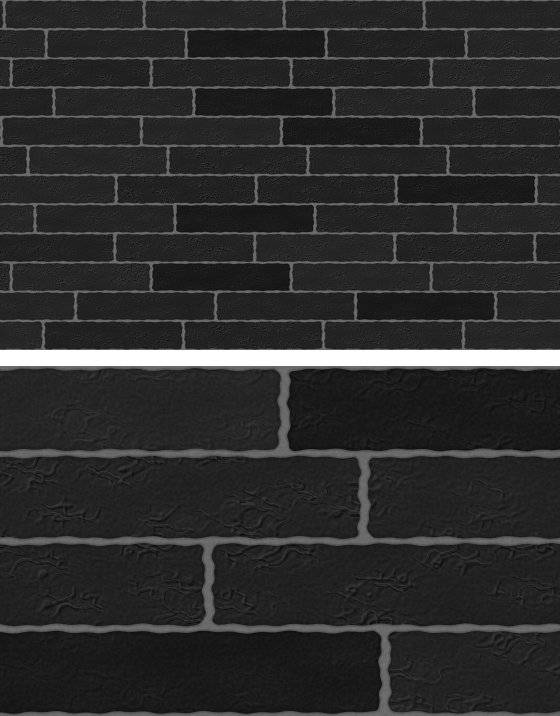
Top: the whole. Bottom: its middle third, enlarged.
This texture is drawn by a WebGL 2 fragment shader. Its source:

```glsl
#version 300 es
precision highp float;
// Charcoal brick wall: 12 courses of 4 long bricks with irregular shifts and thin grey mortar.
// Each brick is a wobbly rounded box; its cracked, pitted face is embossed cellular noise.
// All noise wraps over the canvas, so the wall tiles in both directions.
uniform vec2 u_resolution;
out vec4 fragColor;

const float TAU = 6.28319;
// Horizontal shift of each course, in bricks, from the top down
const float SHIFT[12] = float[12](0.03, 0.33, 0.08, 0.385, 0.01, 0.2, 0.83, 0.25, 0.82, 0.08, 0.54, 0.31);
// Which brick of the course is fired darkest (-1: none)
const float DARKEST[12] = float[12](-1., 1., -1., 1., 2., -1., 2., 1., -1., 1., 2., -1.);

vec2 hash2(vec2 p) {
  return fract(sin(vec2(dot(p, vec2(127.1, 311.7)), dot(p, vec2(269.5, 183.3)))) * 43758.5);
}

// Nearest and second nearest feature distance on a wrapping grid of n cells
vec2 cellular(vec2 uv, vec2 n) {
  vec2 cell = floor(uv * n), f = fract(uv * n);
  vec2 near = vec2(9.0);
  for (int j = -1; j <= 1; j++)
    for (int i = -1; i <= 1; i++) {
      vec2 o = vec2(i, j);
      float d = length(o + hash2(mod(cell + o, n) + n) - f);
      near = d < near.x ? vec2(d, near.x) : vec2(near.x, min(near.y, d));
    }
  return near;
}

// Height of the brick face: bent cracks plus small pits
float relief(vec2 uv, float cracked) {
  vec2 bent = uv + vec2(0.004, 0.005) * sin(TAU * (uv.yx * vec2(31.0, 23.0) + uv * vec2(19.0, 37.0)))
                 + vec2(0.002, 0.003) * sin(TAU * (uv.yx * vec2(83.0, 71.0) - uv * vec2(47.0, 29.0)));
  vec2 crack = cellular(bent, vec2(44.0, 64.0));
  float pit = cellular(bent, vec2(210.0, 170.0)).x;
  return cracked * smoothstep(0.0, 0.16, crack.y - crack.x) + (0.25 + 0.4 * cracked) * pit;
}

// Uneven brick outline, with a phase of its own for each brick
vec2 wobble(vec2 uv, vec2 seed) {
  vec2 phase = seed * TAU;
  return vec2(0.0012, 0.0008) * sin(TAU * uv.yx * vec2(29.0, 21.0) + phase)
       + vec2(0.0007, 0.0006) * sin(TAU * uv.yx * vec2(67.0, 58.0) + phase.yx * 3.0);
}

float roundedBox(vec2 p, vec2 halfSize, float r) {
  vec2 q = abs(p) - halfSize + r;
  return length(max(q, 0.0)) + min(max(q.x, q.y), 0.0) - r;
}

void main() {
  vec2 uv = gl_FragCoord.xy / u_resolution;
  float pixel = 1.0 / u_resolution.y;

  // Courses and bricks; lengths are in canvas heights
  float course = clamp(floor((1.0 - uv.y) * 12.0), 0.0, 11.0);
  float along = uv.x * 4.0 - SHIFT[int(course)];
  vec2 id = vec2(mod(floor(along), 4.0), course);
  vec2 seed = hash2(id + 7.0);
  vec2 local = (vec2(fract(along), fract(uv.y * 12.0)) - 0.5) * vec2(0.4, 1.0 / 12.0);
  float d = roundedBox(local + wobble(uv, seed), vec2(0.1953, 0.0382), 0.006);

  // Brick tone: shade per brick, blotches and fine grain
  float blotch = cellular(uv, vec2(18.0, 30.0)).x;
  float grain = cellular(uv, vec2(400.0, 260.0)).x;
  float darkest = float(id.x == DARKEST[int(course)]);
  float tone = mix(0.131 + 0.022 * seed.x, 0.102, darkest);
  tone += 0.022 * (0.5 - blotch) + 0.03 * (grain - 0.5);

  // Emboss the face, more strongly in scattered rough patches
  float cracked = smoothstep(0.6, 0.15, blotch) * (0.35 + 0.65 * seed.y);
  float slope = relief(uv + vec2(-0.0012, 0.0024), cracked) - relief(uv, cracked);
  tone += clamp(slope, -0.8, 0.8) * mix(0.075, 0.045, darkest);
  tone -= 0.02 * smoothstep(-0.005, 0.0, d);

  // Mortar, shaded where it meets the bricks
  float mortar = mix(0.32, 0.42, smoothstep(0.0, 0.0028, d)) + 0.04 * (grain - 0.5);
  float shade = mix(max(tone, 0.045), mortar, smoothstep(-0.7 * pixel, 0.7 * pixel, d));
  fragColor = vec4(vec3(shade), 1.0);
}
```
